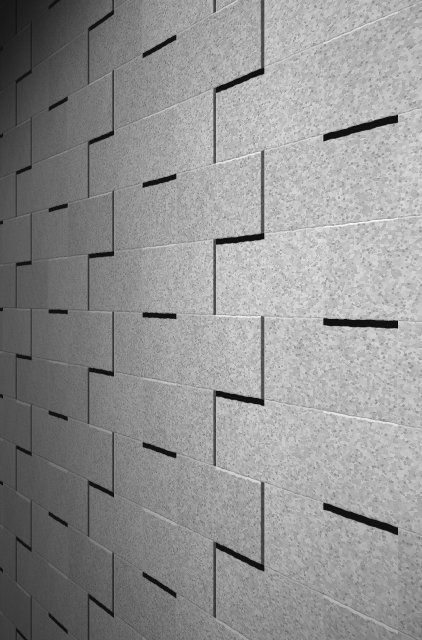
A Shadertoy shader for this texture:

```glsl
// A concrete block wall in running bond, seen at a steep angle, with every second block set forward.
// Screen points are projected to wall units (half blocks by courses); each raised block then adds a
// shadow, a shaded end and a lit ledge. Cellular noise pits the concrete; sines roughen the joints.

const float ASPECT = 0.66;         // canvas width in canvas heights
const float VANISH_X = 0.3906;     // vanishing distance left of the canvas, for columns
const float COLUMN_SCALE = 7.783;
const float COLUMN_SHIFT = 7.683;
const float SHADOW_DEPTH = 0.075;  // in courses
const float END_WIDTH = 0.062;     // in half blocks
const float JOINT = 0.0023;        // in canvas heights
const float SOFT = 0.0009;
const float SHADOW_TONE = 0.065;

vec2 hash2(vec2 p) {
    vec3 q = fract(p.xyx * vec3(0.1031, 0.1030, 0.0973));
    q += dot(q, q.yzx + 33.33);
    return fract((q.xx + q.yz) * q.zy);
}

float courseHeight(float x) { return 0.151 * (x + 0.4466); }

float halfBlockWidth(float x) {
    float d = x + VANISH_X;
    return d * d / COLUMN_SCALE;
}

// x counts half blocks leftwards, y counts courses downwards
vec2 wallCoord(vec2 p) {
    return vec2(COLUMN_SCALE / (p.x + VANISH_X) - COLUMN_SHIFT,
                (p.y - 0.481 - 0.033 * p.x) / courseHeight(p.x));
}

// x: place along the course in blocks, shifted by half a block on odd courses
float alongCourse(float u, float course) { return 0.5 * (u - mod(course, 2.0)); }

bool isRaised(float u, float course) {
    return mod(floor(alongCourse(u, course)), 2.0) > 0.5;
}

float band(float dist, float width) {
    return 1.0 - smoothstep(width - SOFT, width + SOFT, dist);
}

// Rough surface: tone of the nearest cell, darker towards pitted cell centres
float cellGrain(vec2 q) {
    vec2 cell = floor(q);
    float nearest = 9.0;
    vec2 tone = vec2(0.5);
    for (int j = -1; j <= 1; j++)
    for (int i = -1; i <= 1; i++) {
        vec2 c = cell + vec2(i, j);
        vec2 h = hash2(c + 400.0);
        float d = length(c + h - q);
        if (d < nearest) { nearest = d; tone = hash2(c + 731.0); }
    }
    float pit = step(0.82, tone.y) * (1.0 - smoothstep(0.15, 0.55, nearest));
    return 0.17 * (tone.x - 0.5) - 0.16 * pit;
}

float ripple(vec2 q) {
    return (sin(q.x * 5.3 + q.y * 2.1) + sin(q.x * 13.7 - q.y * 7.9 + 1.7)
          + sin(q.x * 31.0 + q.y * 23.0)) / 3.0;
}

// Lamp pool right of the centre, falling off to the far left
float lampLight(vec2 p) {
    float across = mix(0.31, 0.78, smoothstep(-0.06, 0.43, p.x));
    float dy = p.y - 0.38;
    float corner = mix(0.3, 1.0, smoothstep(0.0, 0.24, p.x + 0.65 * p.y));
    return across * (1.0 - 0.85 * dy * dy) * corner;
}

float wallTone(vec2 p, float grain) {
    vec2 w = wallCoord(p);
    w.y += 0.006 * ripple(w * vec2(1.3, 0.2));
    float course = floor(w.y);
    float along = alongCourse(w.x, course);
    bool raised = isRaised(w.x, course);
    bool raisedAbove = isRaised(w.x, course - 1.0);

    // Distances to the block edges, in canvas heights
    float height = courseHeight(p.x), width = halfBlockWidth(p.x);
    float top = fract(w.y) * height;
    float bottom = height - top;
    float right = 2.0 * fract(along) * width;
    float left = 2.0 * width - right;

    // Block face
    float light = lampLight(p);
    float variation = 0.07 * (hash2(vec2(floor(along), course) + 57.0).x - 0.5);
    float tone = light * (1.0 + variation + grain + 0.025 * ripple(w * 0.6));
    float rough = 1.0 + 0.3 * ripple(w * vec2(3.0, 1.0));

    // Mortar joints
    tone *= 1.0 - 0.16 * band(bottom, 0.0016);
    tone = mix(tone, light * 1.13, 0.75 * band(top, JOINT * rough));
    tone = mix(tone, light * 1.09, (raised ? 0.15 : 0.6) * band(left, JOINT * 0.8));
    tone = mix(tone, light * 1.06, (raised ? 0.0 : 0.5) * band(right, JOINT * 0.6));

    // Lit ledge, shaded end and cast shadow of raised blocks
    if (raised && !raisedAbove) {
        float ledge = JOINT * (1.1 + 0.35 * clamp(w.y, 0.0, 3.0)) * rough;
        tone = mix(tone, light * 1.25, 0.85 * band(top, ledge));
    }
    if (raised) tone = mix(tone, light * 0.42 * (1.0 + grain), band(right, END_WIDTH * width));
    if (!raised && raisedAbove)
        tone = mix(tone, SHADOW_TONE, band(top, SHADOW_DEPTH * height * (0.9 + 0.1 * rough)));
    return tone;
}

void mainImage(out vec4 fragColor, in vec2 fragCoord) {
    vec2 toCanvas = vec2(ASPECT, -1.0) / iResolution.xy;
    vec2 p = fragCoord * toCanvas + vec2(0.0, 1.0);
    float grain = cellGrain(wallCoord(p) * vec2(25.0, 36.0)) * smoothstep(-0.15, 0.35, p.x);

    // Nine samples per pixel smooth the block outlines
    float tone = 0.0;
    for (int k = 0; k < 9; k++) {
        vec2 offset = (vec2(k % 3, k / 3) - 1.0) / 3.0;
        tone += wallTone(p + offset * toCanvas, grain) / 9.0;
    }
    fragColor = vec4(vec3(clamp(tone, 0.0, 1.0)), 1.0);
}
```
